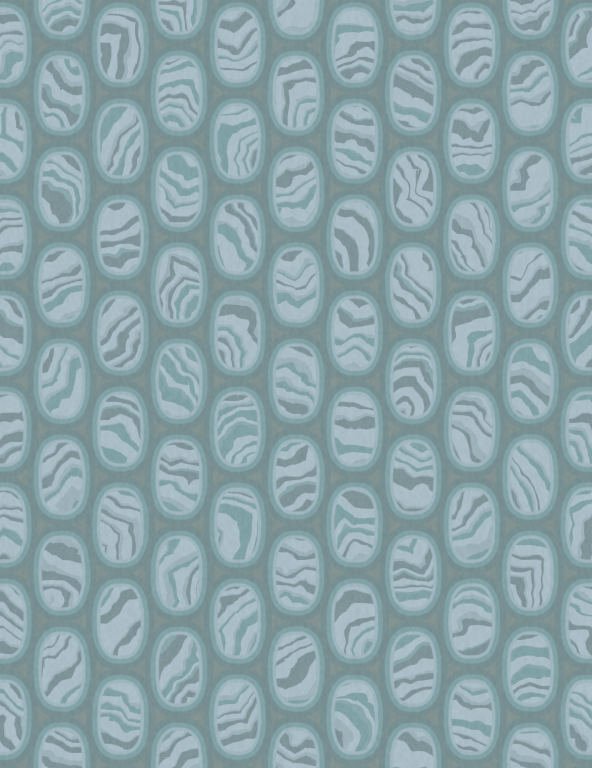
Write a Shadertoy shader that draws this pattern.

```glsl
float hash(vec2 p) {
    return fract(sin(dot(p, vec2(127.1, 311.7))) * 43758.5453);
}

// Linear value noise: its creases give the strata angular kinks
float creasedNoise(vec2 p) {
    vec2 i = floor(p), f = fract(p);
    return mix(mix(hash(i), hash(i + vec2(1, 0)), f.x),
               mix(hash(i + vec2(0, 1)), hash(i + vec2(1, 1)), f.x), f.y);
}

// Approximate signed distance to a superellipse
float ovalDistance(vec2 q, vec2 halfSize) {
    vec2 r = abs(q) / halfSize + 1e-4;
    float k = pow(pow(r.x, 2.5) + pow(r.y, 2.5), 0.4);
    return (k - 1.0) / length(pow(r / k, vec2(1.5)) / halfSize);
}

// Banded stone: bent layers, each with a dark, a middle and a pale zone
vec3 agate(vec2 q, vec2 id) {
    float seed = hash(id + 3.7);
    float side = hash(id + 9.1) < 0.5 ? -1.0 : 1.0;
    float angle = 1.57 + side * mix(0.1, 1.1, hash(id + 5.3));
    vec2 along = vec2(cos(angle), sin(angle));
    vec2 u = vec2(dot(q, vec2(-along.y, along.x)), dot(q, along));

    float radius = mix(0.35, 1.6, hash(id + 1.9));
    float arc = length(u + vec2(0.0, radius)) - radius;
    float chevron = abs(u.x + 0.2 * (seed - 0.5)) * 1.3 * (hash(id + 7.7) - 0.5);
    vec2 n = q + id * 7.3;
    float warp = 0.17 * creasedNoise(n * 5.0) + 0.05 * creasedNoise(n * 13.0);

    float s = (arc + chevron + warp) * mix(4.6, 6.8, seed) + seed * 20.0;
    s += 0.25 * sin(s * 1.7 + seed * 6.0);
    float aa = clamp(fwidth(s), 0.01, 0.2) * 0.7;
    float layer = floor(s), f = fract(s);
    float pick = hash(vec2(layer, seed * 40.0));
    float darkEnd = 0.12 + 0.32 * pick + 0.25 * creasedNoise(n * 4.0 + layer * 3.1);
    float midEnd = darkEnd + 0.3 * hash(vec2(seed * 30.0, layer));

    vec3 pale = vec3(0.665, 0.742, 0.782);
    vec3 middle = pick > 0.8 ? vec3(0.54, 0.655, 0.675) : vec3(0.61, 0.693, 0.725);
    vec3 dark = fract(pick * 7.0) > 0.6 ? vec3(0.50, 0.63, 0.645) : vec3(0.495, 0.58, 0.6);
    dark -= 0.02 * (hash(n * 90.0) - 0.5);
    vec3 col = mix(dark, middle, smoothstep(darkEnd - aa, darkEnd + aa, f));
    col = mix(col, pale, smoothstep(midEnd - aa, midEnd + aa, f));
    return mix(pale, col, smoothstep(0.0, 2.0 * aa, f));
}

void mainImage(out vec4 fragColor, in vec2 fragCoord) {
    // One unit is the vertical pitch: eight ovals fill the height
    vec2 p = fragCoord / iResolution.y * 8.0 - vec2(0.035, 0.03);
    float px = 8.0 / iResolution.y;

    // Nearest oval among three staggered columns
    float d = 1e3;
    vec2 q = vec2(0), id = vec2(0);
    for (int i = -1; i <= 1; i++) {
        float column = round(p.x / 0.61) + float(i);
        float shift = 0.5 - 0.5 * mod(column, 2.0);
        float row = round(p.y - shift);
        vec2 local = p - vec2(column * 0.61, row + shift);
        float dist = ovalDistance(local, vec2(0.294, 0.443));
        if (dist < d) {
            d = dist;
            q = local;
            id = vec2(column, row);
        }
    }

    // Slightly uneven outlines
    d += 0.008 * (creasedNoise(p * 9.0) - 0.5);

    // Ground, gap triangles, outer ring, pale rim, stone
    vec3 col = vec3(0.468, 0.562, 0.572);
    col = mix(col, vec3(0.51, 0.575, 0.57), smoothstep(-px, px, d - 0.064));
    col = mix(col, vec3(0.505, 0.638, 0.655), smoothstep(px, -px, d) );
    col = mix(col, vec3(0.625, 0.712, 0.745), smoothstep(px, -px, d + 0.05));
    col = mix(col, agate(q, id), smoothstep(px, -px, d + 0.085));

    // Fine printed grain with faint upright threads
    col += 0.028 * (creasedNoise(p * vec2(48.0, 30.0)) - 0.5);
    col += 0.012 * (creasedNoise(p * vec2(40.0, 4.0)) - 0.5);
    fragColor = vec4(col, 1.0);
}
```
